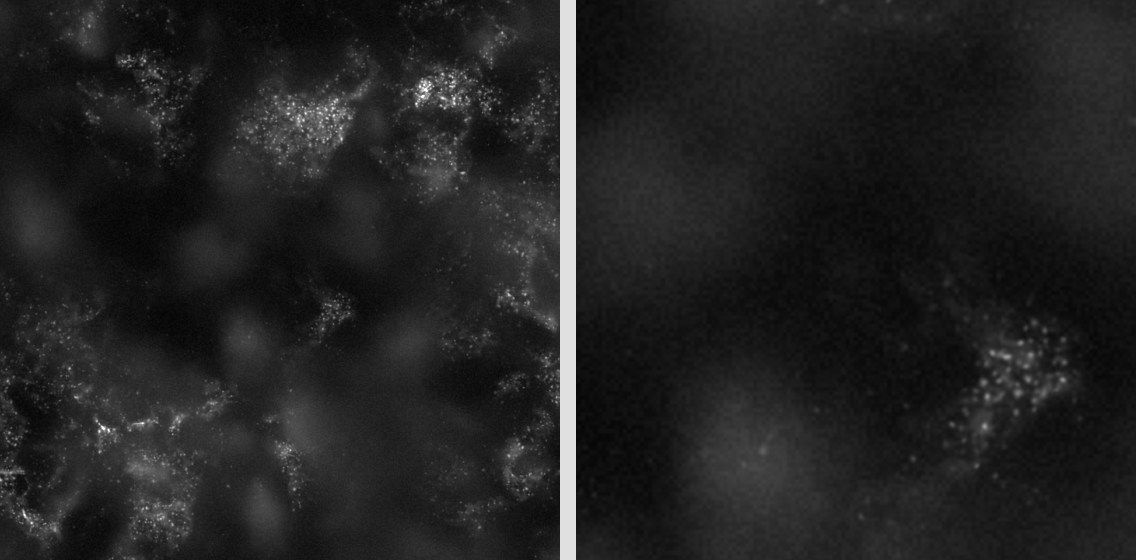
Left: the whole. Right: its middle third, enlarged.
This texture is drawn by a three.js fragment shader. Its source:

```glsl
// Dark grey fluorescence field: blurred haze, soft glows and clusters of bright grains.
varying vec2 vUv;

const vec3 TINT = vec3(1.0);
const float BLACK_LEVEL = 0.035;

float hash(vec2 p) {
  vec3 q = fract(p.xyx * 0.1031);
  q += dot(q, q.yzx + 33.33);
  return fract((q.x + q.y) * q.z);
}

vec2 hash2(vec2 p) {
  return vec2(hash(p), hash(p + 71.7));
}

float valueNoise(vec2 p) {
  vec2 cell = floor(p);
  vec2 f = fract(p);
  f = f * f * f * (f * (f * 6.0 - 15.0) + 10.0);
  float low = mix(hash(cell), hash(cell + vec2(1.0, 0.0)), f.x);
  float high = mix(hash(cell + vec2(0.0, 1.0)), hash(cell + 1.0), f.x);
  return mix(low, high, f.y);
}

// Three rotated octaves, normalised to 0..1
float fbm(vec2 p) {
  float sum = 0.0;
  float gain = 0.57;
  for (int i = 0; i < 3; i++) {
    sum += gain * valueNoise(p);
    p = mat2(1.6, 1.2, -1.2, 1.6) * p + 17.3;
    gain *= 0.5;
  }
  return sum;
}

float glow(vec2 p, vec2 centre, vec2 radius) {
  vec2 d = (p - centre) / radius;
  return exp(-dot(d, d));
}

// Randomly turned gaussian ovals, one per cell; size is relative to the cell
float ovals(vec2 p, vec2 size, float density, float seed) {
  vec2 cell = floor(p);
  float sum = 0.0;
  for (int y = -1; y <= 1; y++) {
    for (int x = -1; x <= 1; x++) {
      vec2 id = cell + vec2(float(x), float(y));
      vec2 key = id + seed;
      float turn = 6.283 * hash(key + 5.1);
      vec2 d = p - id - 0.1 - 0.8 * hash2(key);
      d = mat2(cos(turn), sin(turn), -sin(turn), cos(turn)) * d;
      float chance = hash(key + 29.0);
      float strength = smoothstep(chance, chance + 0.15, density);
      float level = hash(key + 43.0);
      sum += strength * (0.2 + level * level * level) * glow(d, vec2(0.0), size);
    }
  }
  return sum;
}

// Where sharp, in-focus material gathers
float focusRegions(vec2 p) {
  float area = glow(p, vec2(0.17, 0.20), vec2(0.26, 0.22));
  area += glow(p, vec2(0.97, 0.30), vec2(0.14, 0.28));
  area += glow(p, vec2(0.80, 0.83), vec2(0.20, 0.14));
  area += 0.9 * glow(p, vec2(0.21, 0.85), vec2(0.14, 0.13));
  area += 0.8 * glow(p, vec2(0.55, 0.80), vec2(0.14, 0.09));
  area += glow(p, vec2(0.59, 0.42), vec2(0.05, 0.06));
  area += 0.9 * glow(p, vec2(0.51, 0.20), vec2(0.04, 0.08));
  return min(area, 1.0);
}

// Wandering crests along the mid level of the noise
float filaments(vec2 p) {
  float crest = 1.0 - abs(2.0 * fbm(p) - 1.0);
  return pow(crest, 9.0);
}

void main() {
  vec2 uv = vUv;
  vec2 wobble = vec2(fbm(uv * 9.0 + 3.0), fbm(uv * 9.0 + 41.0)) - 0.5;
  vec2 warped = uv + 0.08 * wobble;
  float focus = focusRegions(uv + 0.12 * wobble);

  // Out-of-focus haze, dim round bodies and smaller glows
  float haze = smoothstep(0.25, 0.85, fbm(uv * 4.0 + 7.0));
  float bodies = ovals(uv * 7.0 + 0.5 * wobble, vec2(0.42, 0.32), 0.7, 11.0);
  float smallGlows = ovals(warped * 13.0, vec2(0.42, 0.30), 0.7, 57.0);
  float light = BLACK_LEVEL + 0.13 * haze + 0.16 * bodies;
  light += (0.03 + 0.15 * focus) * smallGlows;

  // Clumps and curved edges inside the focused regions
  float clumps = smoothstep(0.48, 0.72, fbm(warped * 13.0 + 23.0));
  float edgeGate = smoothstep(0.4, 0.6, fbm(uv * 8.0 + 90.0));
  float edges = edgeGate * filaments(warped * 9.0 + 61.0);
  float patches = ovals(warped * 14.0, vec2(0.42, 0.16), 0.65, 131.0);
  float cluster = focus * min(0.8 * clumps + 0.5 * edges + 0.9 * patches, 1.3);
  float mottle = smoothstep(0.25, 0.8, fbm(uv * 75.0 + 13.0));
  light += cluster * (0.05 + 0.22 * mottle);

  // Fine and coarse grains, dense in clusters and sparse elsewhere
  float density = 0.04 + 0.14 * focus + 0.75 * cluster;
  float fine = ovals(uv * 190.0, vec2(0.38, 0.32), density, 211.0);
  float coarse = ovals(uv * 115.0, vec2(0.34, 0.27), density * 0.8, 317.0);
  light += (0.17 + 0.45 * cluster) * (0.75 * fine + coarse);

  // Short brilliant streaks
  float streaks = ovals(warped * 42.0, vec2(0.45, 0.15), 0.5 * cluster, 419.0);
  light += 0.6 * cluster * streaks;

  // Faint sensor noise
  light += 0.04 * (valueNoise(uv * 400.0) - 0.5);

  gl_FragColor = vec4(TINT * clamp(light, 0.0, 1.0), 1.0);
}
```
